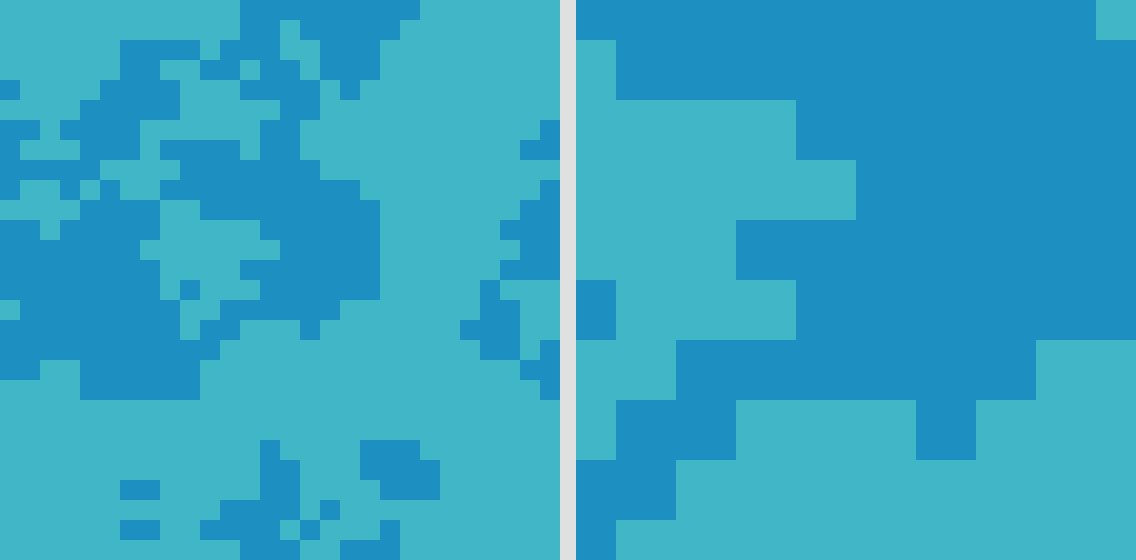
Left, the full canvas; right, a detail of the centre.
Reproduce this texture procedurally as a WebGL 2 fragment shader.

```glsl
#version 300 es
precision highp float;

uniform vec2 u_resolution;
out vec4 outColor;

const float TAU = 6.2831853;
const float CELLS = 28.0;
const int MAX_WAVE = 6;
const vec3 SHALLOW = vec3(0.255, 0.715, 0.775);
const vec3 DEEP = vec3(0.112, 0.565, 0.755);

float hash(vec2 p) {
    vec3 q = fract(vec3(p.xyx) * vec3(0.1031, 0.1030, 0.0973));
    q += dot(q, q.yzx + 33.33);
    return fract((q.x + q.y) * q.z);
}

// Layered sines over whole wave counts, scaled to zero mean and unit variance.
float layeredSines(vec2 p, float falloff, float seed) {
    float sum = 0.0;
    float energy = 0.0;
    for (int y = 0; y <= MAX_WAVE; y++) {
        for (int x = -MAX_WAVE; x <= MAX_WAVE; x++) {
            if (y == 0 && x <= 0) continue;
            vec2 wave = vec2(x, y);
            float amplitude = pow(1.0 + dot(wave, wave), -falloff);
            float phase = hash(wave + seed);
            sum += amplitude * sin(TAU * (dot(wave, p) + phase));
            energy += 0.5 * amplitude * amplitude;
        }
    }
    return sum * inversesqrt(energy);
}

// 1 in a deep cell, 0 in a shallow one; grain frays the patch borders.
float deepCell(vec2 cell, float grain, float threshold) {
    float patches = layeredSines((cell + 0.5) / CELLS, 0.65, 47.0);
    float speckle = (hash(cell + 113.0) - 0.5) * sqrt(12.0);
    float height = (patches + grain * speckle) * inversesqrt(1.0 + grain * grain);
    return step(threshold, height);
}

// Blends the four nearest cells across a border of the given width.
float deepCoverage(vec2 p, float border) {
    vec2 corner = floor(p - 0.5);
    vec2 blend = clamp((fract(p - 0.5) - 0.5) / border + 0.5, 0.0, 1.0);
    float coverage = 0.0;
    for (int i = 0; i < 4; i++) {
        vec2 side = vec2(i % 2, i / 2);
        vec2 share = mix(1.0 - blend, blend, side);
        float weight = share.x * share.y;
        if (weight > 0.0) {
            coverage += weight * deepCell(corner + side, 0.32, 0.41);
        }
    }
    return coverage;
}

void main() {
    float canvas = min(u_resolution.x, u_resolution.y);
    vec2 grid = gl_FragCoord.xy / canvas * CELLS;
    float coverage = deepCoverage(grid, CELLS / canvas);
    outColor = vec4(mix(SHALLOW, DEEP, coverage), 1.0);
}
```
